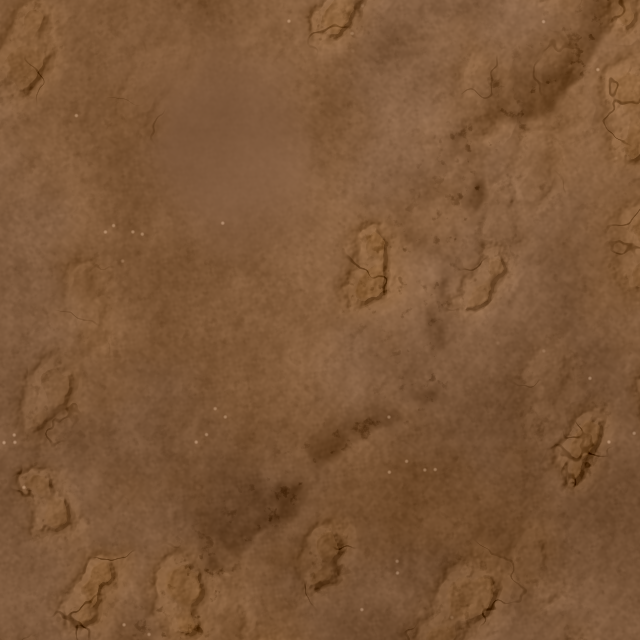
Give the GLSL for this texture, as a WebGL 2 fragment shader.

```glsl
#version 300 es
precision highp float;
uniform vec2 u_resolution;
out vec4 fragColor;

float hash(vec2 p) {
  return fract(sin(dot(p, vec2(127.1, 311.7))) * 43758.5453);
}

float noise(vec2 p) {
  vec2 i = floor(p), f = fract(p);
  f = f * f * (3.0 - 2.0 * f);
  return mix(mix(hash(i), hash(i + vec2(1, 0)), f.x),
             mix(hash(i + vec2(0, 1)), hash(i + vec2(1, 1)), f.x), f.y);
}

float fbm(vec2 p) {
  float sum = 0.0, amp = 0.5;
  for (int i = 0; i < 4; i++) {
    sum += amp * noise(p);
    p = mat2(1.6, 1.2, -1.2, 1.6) * p + 7.3;
    amp *= 0.5;
  }
  return sum;
}

// Smooth, pale area of fine silt
float siltPatch(vec2 p) {
  vec2 q = (p - vec2(0.34, 0.78)) * vec2(1.0, 0.75);
  q.x += 0.35 * q.y;
  return 1.0 - smoothstep(0.06, 0.18, length(q));
}

// Heel and ball of a foot, blended into one outline
float printDistance(vec2 q) {
  float heel = length(q + vec2(0.0, 0.048)) - 0.021;
  float ball = length((q - vec2(0.005, 0.030)) * vec2(1.0, 0.75)) - 0.031;
  float k = max(0.05 - abs(heel - ball), 0.0) / 0.05;
  return min(heel, ball) - k * k * 0.0125;
}

// x: ground height, y: inside of prints, z: disturbed soil around them
vec3 ground(vec2 p) {
  vec2 warp = vec2(fbm(p * 24.0), fbm(p * 24.0 + 40.0)) - 0.47;
  vec2 w = p + warp * 0.040;
  vec3 g = vec3(0.008 * fbm(p * 11.0), 0.0, 0.0);
  vec2 cell = floor(p / 0.16);
  for (int y = -1; y <= 1; y++) {
    for (int x = -1; x <= 1; x++) {
      vec2 id = cell + vec2(x, y);
      vec2 center = (id + 0.1 + 0.8 * vec2(hash(id + 3.1), hash(id + 8.7))) * 0.16;
      float crowd = 0.25 + 0.7 * smoothstep(0.3, 0.7, noise(center * 4.5 + 2.0));
      float vigor = hash(id + 1.9);
      float strength = step(hash(id + 5.3), crowd) * mix(0.2, 1.1, vigor * vigor);
      strength *= 1.0 - siltPatch(center);
      float a = (hash(id + 6.4) - 0.6) * 1.1;
      vec2 q = mat2(cos(a), -sin(a), sin(a), cos(a)) * (w - center);
      q.y *= hash(id + 2.2) < 0.5 ? -1.0 : 1.0;
      float d = printDistance(q / mix(0.7, 1.05, hash(id + 9.5)));
      float inside = 1.0 - smoothstep(-0.011, 0.004, d);
      float rim = exp(-pow((d - 0.009) / 0.008, 2.0));
      g.x += strength * (0.0025 * rim - 0.0075 * inside);
      g.y = max(g.y, strength * inside);
      g.z = max(g.z, sqrt(strength) * (1.0 - smoothstep(0.0, 0.045, abs(d))));
    }
  }
  g.x += 0.011 * max(g.y, 0.6 * g.z) * fbm(p * 26.0);
  return g;
}

void main() {
  float px = 1.0 / min(u_resolution.x, u_resolution.y);
  vec2 p = gl_FragCoord.xy * px;
  float silt = siltPatch(p + 0.08 * (fbm(p * 9.0) - 0.47));

  // Relief shading
  float e = 0.0016;
  vec3 g = ground(p);
  vec2 slope = vec2(ground(p + vec2(e, 0.0)).x, ground(p + vec2(0.0, e)).x) - g.x;
  float facing = dot(slope / e, vec2(0.8, -0.6));
  float tone = 0.006 - 0.21 * clamp(facing, -0.16, 0.6) * (1.0 - 0.75 * silt);

  // Broad mottling and darker lower right
  tone += 0.17 * (fbm(p * 3.6 + 3.0) - 0.47);
  tone += 0.10 * (fbm(p * 16.0) - 0.47) * (1.0 - 0.8 * silt);
  tone -= 0.045 * (1.0 - smoothstep(0.1, 0.6, length(p - vec2(0.95, 0.05))));

  // Damp winding stain, sharper and crumbled along its right side
  float bend = 0.30 + 0.66 * p.y + 0.12 * exp(-pow((p.y - 0.39) / 0.1, 2.0));
  float s = p.x - bend + 0.16 * (fbm(p * 9.0 + 11.0) - 0.47);
  float stain = smoothstep(-0.15, 0.0, s) * (1.0 - smoothstep(0.0, 0.03, s));
  tone -= 0.13 * stain * smoothstep(0.32, 0.62, fbm(p * 14.0 + 21.0));

  // Fine grain with soft dark crumbs
  vec2 r = mat2(0.8, 0.6, -0.6, 0.8) * p;
  float grain = noise(r * 210.0) + 0.8 * noise(p.yx * 117.0 + 5.0) - 0.9;
  tone += grain * mix(0.042, 0.014, silt);
  float crumbs = smoothstep(0.58, 0.76, fbm(r * 75.0 + 60.0));
  tone -= 0.07 * crumbs * (0.35 + stain + 0.5 * g.z) * (1.0 - silt);

  // Broken cracks along the prints
  float seam = abs(fbm(p * 11.0 + 31.0) - 0.47);
  float crack = 1.0 - smoothstep(0.003, 0.012 + 3.0 * px, seam);
  tone -= 0.15 * crack * g.z * smoothstep(0.4, 0.62, noise(p * 16.0 + 17.0));

  // Ochre soil drifting into rosy silt
  float ochre = smoothstep(0.35, 0.6, fbm(p * 5.0 + 50.0)) - 0.5;
  vec3 color = vec3(0.503, 0.357, 0.235) + tone * vec3(1.0, 0.90, 0.84);
  color += vec3(0.008, -0.001, -0.016) * ochre * (1.0 - silt);
  color += vec3(0.016, 0.003, -0.024) * max(g.y, 0.5 * g.z);
  color += vec3(0.020, 0.018, 0.026) * silt;

  // Pale pebbles in a few loose groups
  vec2 id = floor(p * 70.0);
  vec2 offset = fract(p * 70.0) - 0.3 - 0.4 * vec2(hash(id + 4.0), hash(id + 7.0));
  float pebble = 1.0 - smoothstep(0.05, 0.24 + 30.0 * px, length(offset));
  float group = smoothstep(0.6, 0.8, noise(id * 0.09 + 9.0));
  color += 0.18 * pebble * step(0.97, hash(id + 13.0)) * group;

  fragColor = vec4(color, 1.0);
}
```
